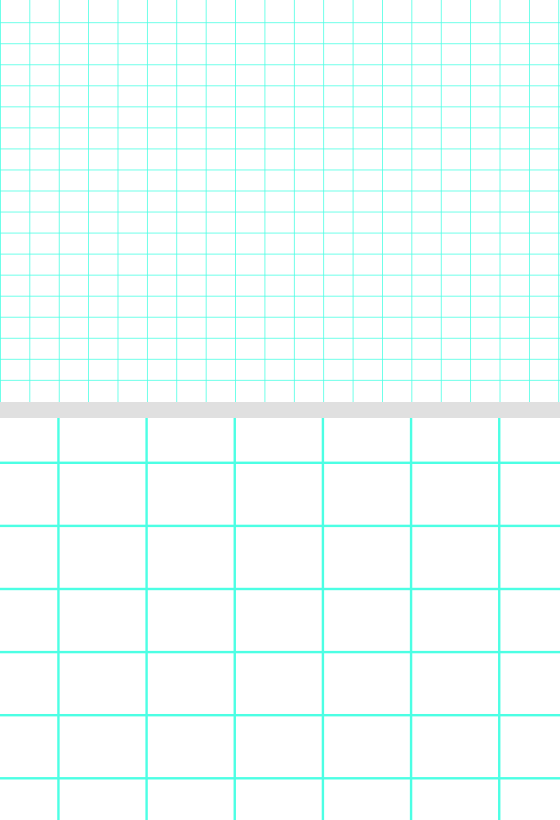
Top, the full canvas; bottom, a detail of the centre.
A Shadertoy shader for this pattern:

```glsl
#define PITCH vec2(0.0731, 0.05232)
#define FIRST_LINE vec2(0.0011, 0.0540)
#define LINE_COUNT vec2(20.0, 18.0)
#define LINE_WIDTH 0.0020
#define PAPER vec3(1.0)
#define INK vec3(0.30, 1.0, 0.895)

// Distance to the nearest ruled line on each axis, in canvas heights
vec2 lineDistance(vec2 p) {
    vec2 index = clamp(round((p - FIRST_LINE) / PITCH), vec2(0.0), LINE_COUNT - 1.0);
    return abs(p - FIRST_LINE - index * PITCH);
}

// Share of a pixel-wide box covered by a line
vec2 lineCoverage(vec2 dist, float pixel) {
    vec2 overlap = 0.5 * (LINE_WIDTH + pixel) - dist;
    return clamp(overlap, 0.0, min(LINE_WIDTH, pixel)) / pixel;
}

void mainImage(out vec4 fragColor, in vec2 fragCoord) {
    float pixel = 1.0 / iResolution.y;
    vec2 ink = lineCoverage(lineDistance(fragCoord * pixel), pixel);

    // Union of the vertical and horizontal rulings
    float coverage = 1.0 - (1.0 - ink.x) * (1.0 - ink.y);
    fragColor = vec4(mix(PAPER, INK, coverage), 1.0);
}
```
